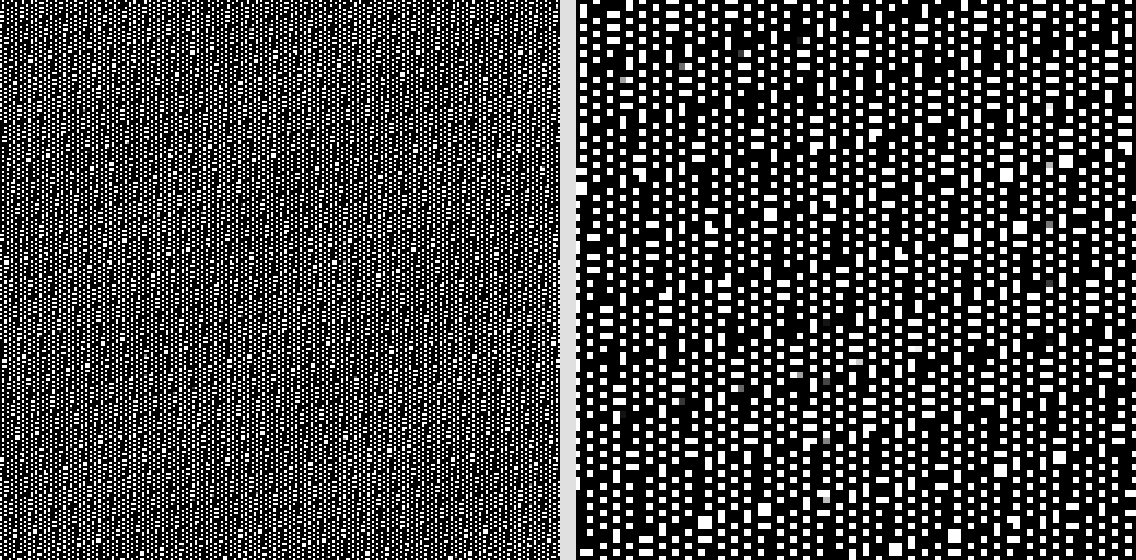
Left, the full canvas; right, a detail of the centre.
A Shadertoy shader for this pattern:

```glsl
const vec3 GROUND = vec3(0.0);
const vec3 DOT_COLOR = vec3(1.0);
const float RASTER = 256.0;                 // sample cells across the canvas
const vec2 REPEATS = vec2(57.18, 113.8);    // column pairs across, dots down
const vec2 ANCHOR = vec2(0.44922, 0.53906); // centre of one dot
const float TILT = 0.022;                   // clockwise, in radians
const float HALF_SIDE = 0.00219;
const float EDGE = 0.000005;

// Signed distance to the nearest square of a rectangular lattice.
float squareLattice(vec2 p, vec2 period) {
    vec2 cell = p / period;
    vec2 offset = abs((cell - round(cell)) * period);
    return max(offset.x, offset.y) - HALF_SIDE;
}

// Two interleaved lattices shift every other column by half a dot.
float staggeredDots(vec2 p) {
    vec2 period = 1.0 / REPEATS;
    float d = min(squareLattice(p, period),
                  squareLattice(p - 0.5 * period, period));
    return 1.0 - smoothstep(-EDGE, EDGE, d);
}

vec2 alignToTilt(vec2 p) {
    float c = cos(TILT), s = sin(TILT);
    return vec2(c * p.x - s * p.y, s * p.x + c * p.y);
}

// Coarse sampling turns equal dots into small, wide, tall and large ones.
float rasterDots(vec2 cell) {
    return staggeredDots(alignToTilt((cell + 0.5) / RASTER - ANCHOR));
}

void mainImage(out vec4 fragColor, in vec2 fragCoord) {
    vec2 uv = fragCoord / iResolution.xy;
    float dots = rasterDots(floor(uv * RASTER));
    fragColor = vec4(mix(GROUND, DOT_COLOR, dots), 1.0);
}
```
